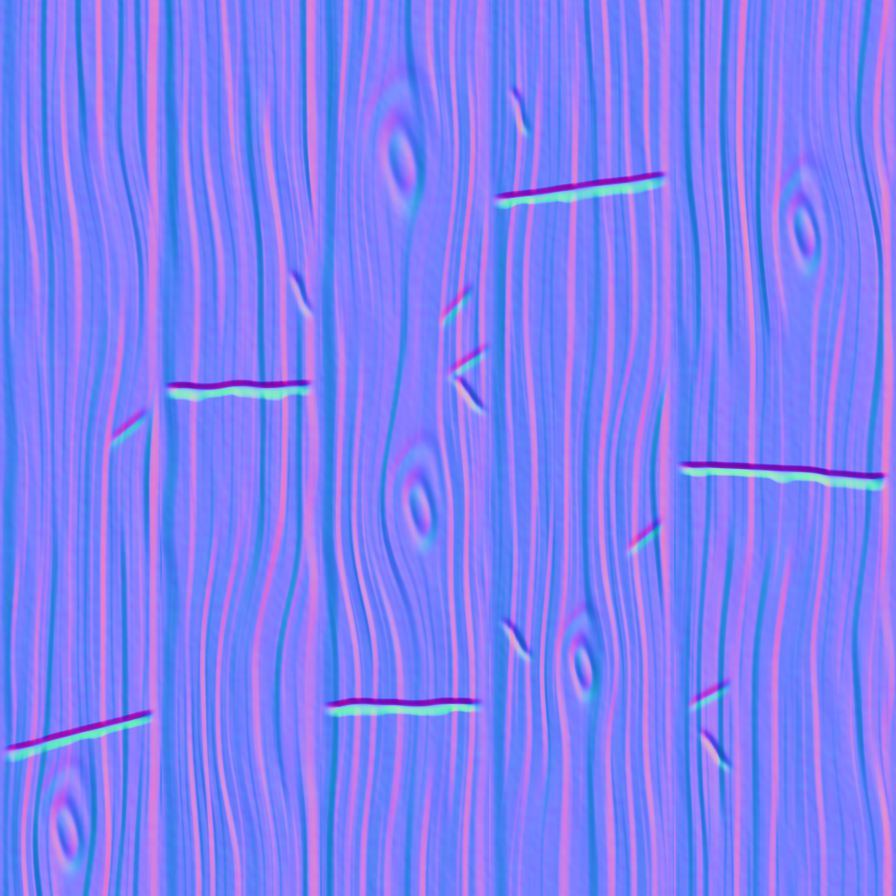
This texture map is drawn by a WebGL 2 fragment shader. Its source:

```glsl
#version 300 es
precision highp float;
// Normal map of five carved wooden planks with grain, knots, nicks and cross cracks.

uniform vec2 u_resolution;
out vec4 fragColor;

const float border[6] = float[](0.0, 0.18, 0.358, 0.547, 0.753, 1.0);

// Per plank: height of the crack at mid width, and its slope
const vec2 crack[5] = vec2[](vec2(0.182, 0.24), vec2(0.568, 0.03), vec2(0.213, 0.01),
                             vec2(0.79, 0.13), vec2(0.473, -0.06));

// Knots: centre and size
const vec3 knot[5] = vec3[](vec3(0.449, 0.818, 1.15), vec3(0.469, 0.431, 0.9),
    vec3(0.898, 0.74, 0.9), vec3(0.651, 0.254, 0.75), vec3(0.075, 0.07, 0.9));

// Nicks: centre and angle
const vec3 nick[10] = vec3[](vec3(0.58, 0.876, -1.2), vec3(0.336, 0.672, -1.1),
    vec3(0.143, 0.522, 0.85), vec3(0.509, 0.659, 1.0), vec3(0.522, 0.596, 0.75),
    vec3(0.523, 0.56, -0.8), vec3(0.72, 0.401, 0.85), vec3(0.577, 0.286, -0.9),
    vec3(0.792, 0.224, 0.65), vec3(0.798, 0.163, -0.85));

float hash(vec2 p) {
    vec3 q = fract(vec3(p.xyx) * 0.1031);
    q += dot(q, q.yzx + 33.33);
    return fract((q.x + q.y) * q.z);
}

float noise(vec2 p) {
    vec2 i = floor(p), f = p - i;
    f = f * f * f * (f * (f * 6.0 - 15.0) + 10.0);
    return mix(mix(hash(i), hash(i + vec2(1, 0)), f.x),
               mix(hash(i + vec2(0, 1)), hash(i + vec2(1, 1)), f.x), f.y);
}

float bell(float x) { return exp(-x * x); }

// Wandering ledges: a steep step, up or down, with a slow recovery on both sides
float grain(float q, float y, float seed) {
    float h = 0.0, cell = floor(q);
    for (float j = -1.0; j < 2.0; j++) {
        float id = cell + j + seed;
        float wander = 0.7 * noise(vec2(id * 7.3, y * 6.0)) + 0.3 * hash(vec2(id, 5.0));
        float t = q - cell - j - 0.2 - 0.6 * wander;
        float strength = smoothstep(0.2, 0.65, noise(vec2(id * 3.7 + 40.0, y * 4.0)));
        float side = hash(vec2(id, 91.0)) < 0.5 ? -1.0 : 1.0;
        float ledge = smoothstep(-0.2, 0.2, t) * 2.0 - 1.0;
        h += side * strength * ledge * max(0.0, 1.0 - abs(t) / 1.2);
    }
    return h;
}

float woodHeight(vec2 p) {
    int plank = 0;
    for (int i = 1; i < 5; i++) if (p.x > border[i]) plank = i;
    float left = border[plank], right = border[plank + 1];
    float seed = float(plank) * 61.0 + 100.0;

    // Knots push the grain apart and sink rings into the wood
    float h = 0.0, flow = p.x;
    for (int i = 0; i < 5; i++) {
        vec2 d = (p - knot[i].xy) / knot[i].z;
        flow -= 0.75 * (p.x - knot[i].x) * bell(length(d / vec2(0.05, 0.1)));
        d /= vec2(0.016, 0.043);
        d.x += 0.25 * sin(d.y * 2.0);
        float r = length(d);
        h -= 0.005 * bell((r - 0.75) * 2.8);
        h -= 0.0025 * smoothstep(-0.5, 1.5, d.y) * bell((r - 1.9) * 2.8);
    }
    flow += 0.035 * (noise(vec2(p.x * 7.0 + seed, p.y * 4.5)) - 0.5);

    // Rounded plank edges
    float wobble = 0.006 * (noise(vec2(seed, p.y * 12.0)) - 0.5);
    float edge = smoothstep(0.002, 0.019, p.x - left + wobble)
               * (1.0 - smoothstep(-0.016, -0.003, p.x - right + wobble));
    h += 0.0065 * edge;

    // Coarse grain, faint fine grain and fibres
    h += edge * 0.0033 * grain(flow * 45.0, p.y, seed);
    h += edge * 0.0006 * grain(flow * 95.0, p.y * 1.7, seed + 500.0);
    h += 0.0012 * noise(vec2(flow * 90.0 + seed, p.y * 16.0));
    h += 0.0003 * noise(p * vec2(170.0, 110.0));

    // Cross crack: sharp upper wall, scalloped lower wall, tapered ends
    float t = p.y - crack[plank].x - crack[plank].y * (p.x - 0.5 * (left + right));
    t += 0.004 * (noise(vec2(p.x * 30.0, seed)) - 0.5);
    float taper = smoothstep(0.0, 0.02, p.x - left) * smoothstep(0.003, 0.03, right - p.x);
    float lip = mix(0.008, 0.015, noise(vec2(p.x * 55.0, seed + 9.0)));
    float cut = smoothstep(-lip, 0.0, t) * (1.0 - smoothstep(0.0, 0.007, t));
    h = mix(h, min(h, 0.0) * 0.3 - 0.005, cut * taper);

    // Nicks: short slanted grooves
    for (int i = 0; i < 10; i++) {
        vec2 d = p - nick[i].xy;
        float c = cos(nick[i].z), s = sin(nick[i].z);
        float along = (c * d.x + s * d.y) / 0.023;
        float across = c * d.y - s * d.x + 0.002 * sin(along * 2.0);
        h -= 0.0065 * bell(across / 0.0048) * bell(along * along);
    }
    return h;
}

void main() {
    vec2 p = gl_FragCoord.xy / u_resolution;
    vec2 e = vec2(0.0012, 0.0);
    vec2 slope = vec2(woodHeight(p + e.xy) - woodHeight(p - e.xy),
                      woodHeight(p + e.yx) - woodHeight(p - e.yx)) / (2.0 * e.x);
    vec3 normal = normalize(vec3(-slope, 1.0));
    fragColor = vec4(normal * 0.5 + 0.5, 1.0);
}
```
